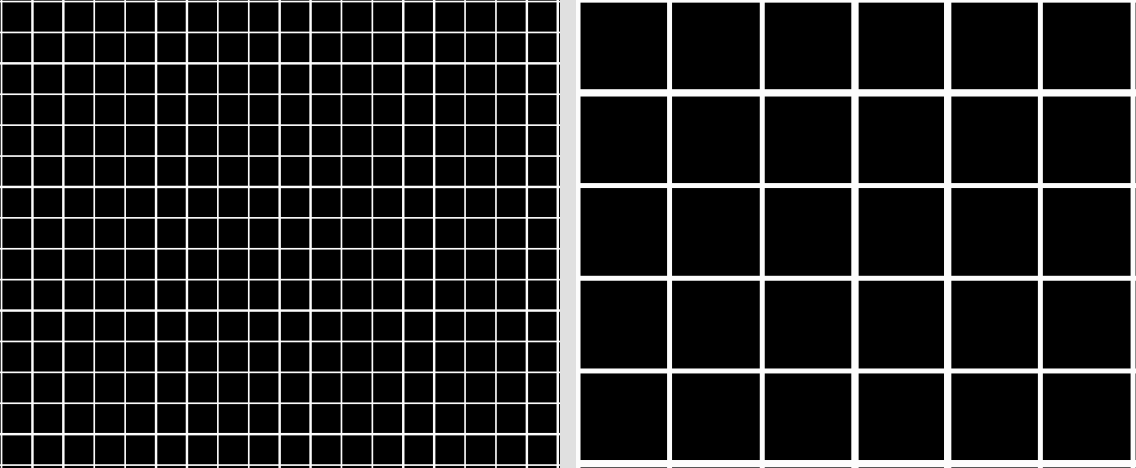
Left: the whole. Right: its middle third, enlarged.
Give the GLSL for this pattern, as a Shadertoy shader.

```glsl
// Exact box-filtered coverage of a centred line by one pixel
vec2 lineCoverage(vec2 offset, vec2 halfWidth, float pixel) {
    vec2 hi = min(offset + 0.5 * pixel, halfWidth);
    vec2 lo = max(offset - 0.5 * pixel, -halfWidth);
    return clamp((hi - lo) / pixel, 0.0, 1.0);
}

void mainImage(out vec4 fragColor, in vec2 fragCoord) {
    // Square cells, counted from the upper left
    float pixel = 15.145 / iResolution.y;
    vec2 fromTopLeft = vec2(fragCoord.x, iResolution.y - fragCoord.y);
    vec2 grid = fromTopLeft * pixel - 0.05;

    // Nearest line on each axis and the signed distance to it
    vec2 index = floor(grid + 0.5);
    vec2 offset = grid - index;

    // Heavy lines every fourth step: pairs of columns, single rows
    vec2 phase = mod(index, 4.0);
    vec2 heavy = vec2(abs(phase.x - 1.5) < 1.0, abs(phase.y - 2.0) < 0.5);
    vec2 halfWidth = mix(vec2(0.0268), vec2(0.0395), heavy);

    // White lines over black
    vec2 cover = lineCoverage(offset, halfWidth, pixel);
    float ink = 1.0 - (1.0 - cover.x) * (1.0 - cover.y);
    fragColor = vec4(vec3(0.99 * ink), 1.0);
}
```
